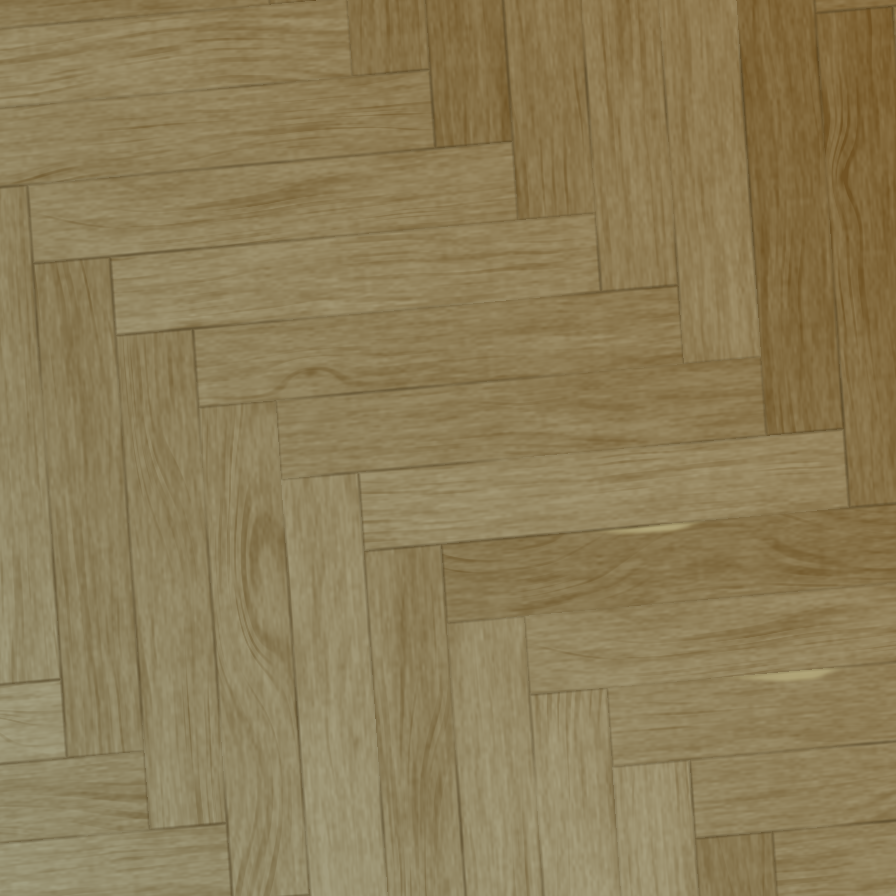
Reproduce this texture procedurally as a Shadertoy shader.

```glsl
const vec2 ANCHOR = vec2(0.400, 0.473);         // corner of one plank
const vec2 AXIS_RIGHT = vec2(0.0863, 0.0077);   // one plank width along each axis
const vec2 AXIS_DOWN = vec2(0.0061, -0.0879);
const float PLANK_LENGTH = 6.28;                // in plank widths
const float JOINT_SOFTNESS = 0.030;
const float SIDE_JOINT = 0.46;
const float END_JOINT = 0.55;
const float PLANK_VARIATION = 0.42;
const float GRAIN_STRENGTH = 0.36;
const float STREAK_STRENGTH = 0.34;
const float FIBRE_STRENGTH = 0.46;
const float FLECK_STRENGTH = 0.22;
const float KNOT_CHANCE = 0.25;
const float SAPWOOD_CHANCE = 0.05;
const vec3 DARK_OAK = vec3(0.47, 0.385, 0.22);
const vec3 LIGHT_OAK = vec3(0.62, 0.57, 0.43);
const vec3 WARM_TINT = vec3(0.022, -0.004, -0.022);
const vec3 SAPWOOD = vec3(0.72, 0.68, 0.50);
const vec3 JOINT = vec3(0.31, 0.25, 0.13);

struct Plank {
    vec2 pos;    // x along the plank, y across it
    float seed;
};

float hash(vec2 p) {
    return fract(sin(dot(p, vec2(127.1, 311.7))) * 43758.5453);
}

float noise(vec2 p) {
    vec2 i = floor(p), f = fract(p);
    f = f * f * (3.0 - 2.0 * f);
    return mix(mix(hash(i), hash(i + vec2(1, 0)), f.x),
               mix(hash(i + vec2(0, 1)), hash(i + vec2(1, 1)), f.x), f.y);
}

// Herringbone: staircases of level planks, each with an upright plank below
Plank findPlank(vec2 p) {
    vec2 rowShift = vec2(PLANK_LENGTH, -PLANK_LENGTH);
    float row = floor((p.y - p.x + PLANK_LENGTH) / (2.0 * PLANK_LENGTH));
    vec2 q = p + row * rowShift;
    float stair = floor(q.y);
    float along = q.x - stair;
    if (along >= 0.0 && along <= PLANK_LENGTH)
        return Plank(vec2(along, q.y - stair), hash(vec2(stair, 2.0 * row) + 0.37));

    if (along > PLANK_LENGTH) {
        row -= 1.0;
        q -= rowShift;
    }
    stair = floor(q.x);
    return Plank(vec2(q.y - stair - 1.0, q.x - stair), hash(vec2(stair, 2.0 * row + 1.0) + 0.37));
}

// Growth rings, thin dark streaks, fine fibres and short pores
float woodGrain(vec2 pos, float seed, float swirl) {
    vec2 offset = vec2(seed * 91.0, seed * 57.0);
    float figure = mix(0.35, 2.4, pow(hash(vec2(seed, 4.1)), 2.0));
    float rings = pos.y * 2.2 + swirl
                + figure * noise(pos * vec2(0.4, 1.2) + offset)
                + 0.12 * noise(pos * vec2(1.6, 3.0) + offset);
    float bands = 0.5 * noise(vec2(rings * 2.0, pos.x * 0.25) + offset)
                + 0.5 * noise(vec2(rings * 5.5, pos.x * 0.5) + offset.yx);
    float streak = smoothstep(0.5, 0.95, noise(vec2(rings * 10.0, pos.x * 0.9) + offset + 31.0));
    streak *= 0.2 + noise(pos * vec2(0.8, 1.8) + offset.yx);
    float fibres = 0.55 * noise(pos * vec2(2.2, 22.0) + offset)
                 + 0.45 * noise(pos * vec2(7.0, 34.0) + offset.yx);
    float flecks = noise(pos * vec2(14.0, 24.0) + offset + 7.0);
    return GRAIN_STRENGTH * (bands - 0.5) + FIBRE_STRENGTH * (fibres - 0.5)
         + FLECK_STRENGTH * (flecks - 0.5) - STREAK_STRENGTH * (streak - 0.2);
}

void mainImage(out vec4 fragColor, in vec2 fragCoord) {
    vec2 uv = fragCoord / iResolution.y;
    vec2 p = inverse(mat2(AXIS_RIGHT, AXIS_DOWN)) * (uv - ANCHOR);
    float pixel = 1.0 / (length(AXIS_DOWN) * iResolution.y);
    Plank plank = findPlank(p);
    vec2 pos = plank.pos;
    float seed = plank.seed;

    // Small knot that bends the grain around it
    vec2 knotCentre = vec2(PLANK_LENGTH * hash(vec2(seed, 1.3)), mix(0.2, 0.8, hash(vec2(seed, 2.7))));
    float hasKnot = step(hash(vec2(seed, 3.9)), KNOT_CHANCE);
    vec2 toKnot = (pos - knotCentre) * vec2(0.7, 1.3);
    float knotDist = dot(toKnot, toKnot);
    float swirl = hasKnot * 0.5 * exp(-9.0 * knotDist);

    // Tone: floor-wide light, then plank, grain and knot
    float tone = 0.53 + 0.72 * (0.5 - 0.42 * uv.x - 0.58 * uv.y);
    tone += PLANK_VARIATION * (hash(vec2(seed, 5.3)) - 0.5);
    tone += woodGrain(pos, seed, swirl);
    tone -= hasKnot * 0.45 * exp(-260.0 * knotDist);
    vec3 color = mix(DARK_OAK, LIGHT_OAK, clamp(tone, -0.3, 1.2));
    color += WARM_TINT * (uv.x + uv.y - 1.0);

    // Pale sapwood sliver along one edge of a few planks
    float start = PLANK_LENGTH * mix(0.1, 0.5, hash(vec2(seed, 6.1)));
    float taper = smoothstep(start, start + 1.4, pos.x) * (1.0 - smoothstep(start + 1.6, start + 2.3, pos.x));
    float sliver = 0.13 * taper * (0.6 + 0.6 * noise(vec2(pos.x * 3.0, seed * 40.0)));
    float sap = 1.0 - smoothstep(sliver - 0.05 - pixel, sliver + pixel, pos.y);
    color = mix(color, SAPWOOD, 0.8 * sap * taper * step(hash(vec2(seed, 7.7)), SAPWOOD_CHANCE));

    // Soft joints that fade in and out along the sides and stay firmer at the ends
    vec2 edges = min(pos, vec2(PLANK_LENGTH, 1.0) - pos);
    vec2 joint = 1.0 - smoothstep(vec2(0.0), vec2(JOINT_SOFTNESS + pixel * 0.5), edges);
    float wear = smoothstep(0.15, 0.85, noise(p * 0.9 + 20.0)) * (0.6 + 0.6 * noise(p * 4.0));
    float dark = max(joint.x * END_JOINT * (0.5 + 0.5 * wear), joint.y * SIDE_JOINT * (0.2 + wear));
    color = mix(color, JOINT, dark);

    fragColor = vec4(color, 1.0);
}
```
